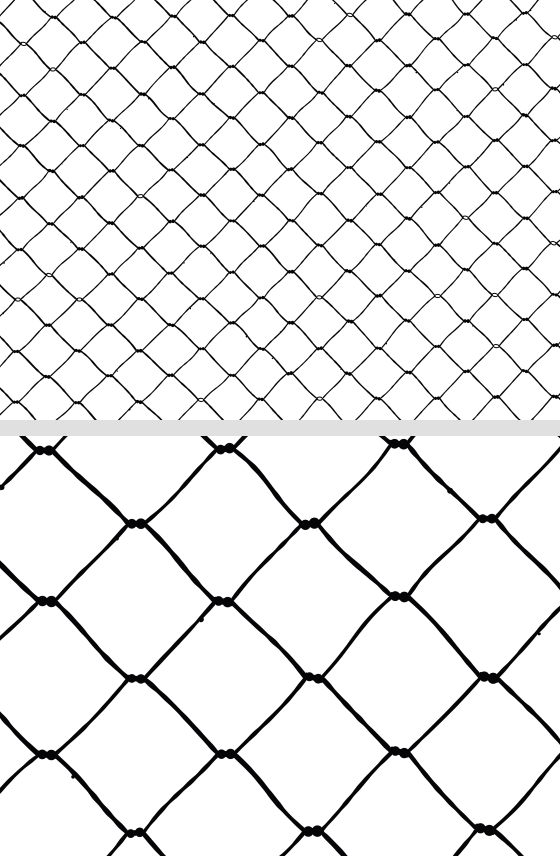
Top, the full canvas; bottom, a detail of the centre.
This pattern is drawn by a Shadertoy shader. Its source:

```glsl
#define HALF_CELL vec2(0.0698, 0.0610)
#define ORIGIN vec2(0.5521, 0.9618)
#define WIRE_WIDTH 0.0033
#define WIRE_BOW 0.0026
#define JITTER 0.0042
#define HOOK 0.0062
#define KNOT_RADIUS 0.0041
#define OPEN_SHARE 0.15
#define BURR_SHARE 0.16
#define INK vec3(0.02, 0.02, 0.03)
#define PAPER vec3(1.0)

const float PI = 3.14159265;

vec3 hash3(vec2 seed) {
    vec3 h = fract((seed.xyx + 57.0) * vec3(0.1031, 0.1030, 0.0973));
    h += dot(h, h.yxz + 33.33);
    return fract((h.xxy + h.yzz) * h.zyx);
}

float noise(float x, float lane) {
    float i = floor(x);
    float f = x - i;
    return mix(hash3(vec2(i, lane)).x, hash3(vec2(i + 1.0, lane)).x, f * f * (3.0 - 2.0 * f));
}

// Slow stretch toward the lower left and a slight tilt of the rows
vec2 sag(vec2 c) {
    float left = max(-c.x, 0.0);
    return vec2(-left * (0.00087 + 0.00019 * max(-c.y, 0.0)), 0.0008 * c.x);
}

vec2 knotCentre(vec2 c) {
    return ORIGIN + HALF_CELL * c + sag(c) + JITTER * (hash3(c).xy - 0.5);
}

// Bowed wire of uneven thickness, now and then with a small burr
float strand(vec2 p, vec2 a, vec2 b, vec2 id, float width) {
    vec3 shape = hash3(id + 211.0);
    vec3 burr = hash3(id + 467.0);
    vec2 along = b - a;
    vec2 side = normalize(vec2(-along.y, along.x));
    float t = clamp(dot(p - a, along) / dot(along, along), 0.0, 1.0);
    float bow = (shape.x - 0.5) * 1.6 * sin(PI * t) + (shape.y - 0.4) * sin(2.0 * PI * t);
    float thickness = width * (0.82 + 0.36 * noise(t * 11.0, id.x * 17.0 + id.y));
    float d = length(p - a - along * t - side * bow * WIRE_BOW) - 0.5 * thickness;
    if (burr.x < BURR_SHARE) {
        vec2 spot = a + along * mix(0.12, 0.88, burr.y) - vec2(0.0, 0.0018);
        d = min(d, length(p - spot) - mix(0.0012, 0.0024, burr.z));
    }
    return d;
}

// Two hooked lobes; some knots leave an open eye between the wires
float knot(vec2 p, vec2 id) {
    vec3 shape = hash3(id + 743.0);
    float angle = mix(-0.35, 0.12, shape.x);
    p = mat2(cos(angle), -sin(angle), sin(angle), cos(angle)) * p;
    if (shape.y < OPEN_SHARE) {
        vec2 q = p / vec2(1.75, 1.0);
        float outline = (length(q) - KNOT_RADIUS * 0.9) * length(q) / max(length(q / vec2(1.75, 1.0)), 1e-5);
        return abs(outline) - 0.0012;
    }
    float size = KNOT_RADIUS * mix(0.9, 1.12, shape.z);
    vec2 lobe = vec2(0.0036, 0.0003);
    float lobes = min(length(p - lobe) - size, length(p + lobe) - size * 0.92);
    float core = length(vec2(max(abs(p.x) - HOOK, 0.0), p.y)) - size * 0.6;
    return min(lobes, core);
}

float fence(vec2 p) {
    vec2 lattice = (p - ORIGIN) / HALF_CELL;
    vec2 base = floor((p - ORIGIN - sag(lattice)) / HALF_CELL);
    float d = 1.0;
    for (int j = -1; j <= 1; j++) {
        for (int i = -1; i <= 1; i++) {
            // Each half cell holds one diagonal, alternating in direction
            vec2 cell = base + vec2(i, j);
            float odd = mod(cell.x + cell.y, 2.0);
            vec2 a = knotCentre(cell + vec2(0.0, odd)) + vec2(HOOK, 0.0);
            vec2 b = knotCentre(cell + vec2(1.0, 1.0 - odd)) - vec2(HOOK, 0.0);
            float falling = mix(1.25, 1.05, clamp(p.x, 0.0, 1.0));
            float width = WIRE_WIDTH * mix(0.9, falling, odd);
            d = min(d, strand(p, a, b, cell, width));
            if (odd < 0.5) d = min(d, knot(p - knotCentre(cell), cell));
        }
    }
    return d;
}

void mainImage(out vec4 fragColor, in vec2 fragCoord) {
    vec2 p = fragCoord / iResolution.y;
    float coverage = smoothstep(0.65, -0.65, fence(p) * iResolution.y);
    fragColor = vec4(mix(PAPER, INK, coverage), 1.0);
}
```
